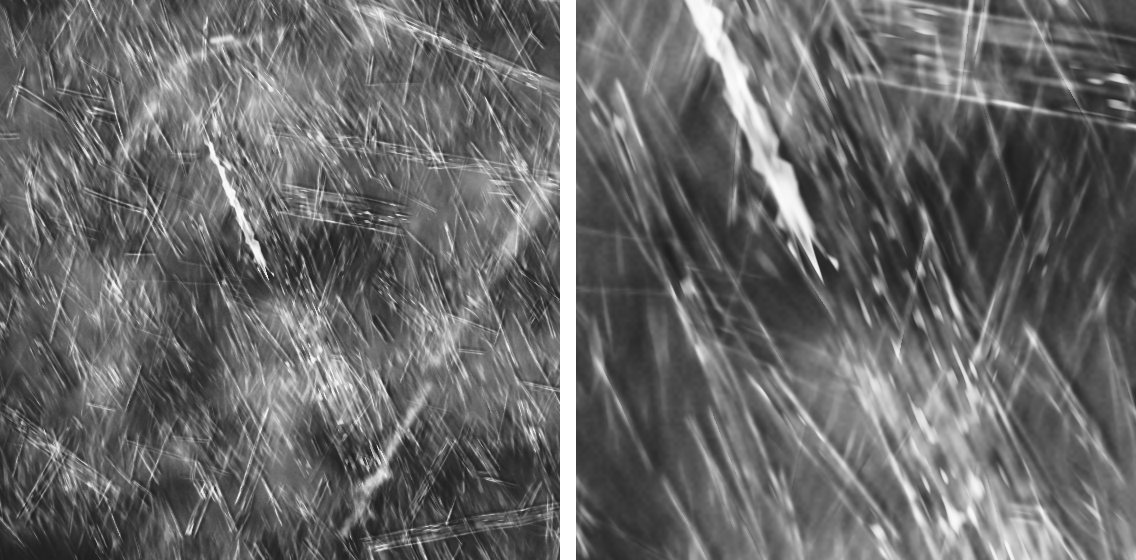
Left: the whole. Right: its middle third, enlarged.
Write a Shadertoy shader that draws this texture.

```glsl
float hash(vec2 p) {
    vec3 q = fract(p.xyx * vec3(.1031, .1030, .0973));
    q += dot(q, q.yzx + 33.33);
    return fract((q.x + q.y) * q.z);
}

float noise(vec2 p) {
    vec2 i = floor(p), f = fract(p);
    f = f * f * (3. - 2. * f);
    return mix(mix(hash(i), hash(i + vec2(1, 0)), f.x),
               mix(hash(i + vec2(0, 1)), hash(i + vec2(1, 1)), f.x), f.y);
}

float fbm(vec2 p) {
    float sum = 0., amp = .5;
    for (int i = 0; i < 4; i++) {
        sum += amp * noise(p);
        p = mat2(.8, .6, -.6, .8) * p * 2.03 + 17.;
        amp *= .5;
    }
    return sum / .9375;
}

float bell(float x) { return exp(-x * x); }

// Soft out-of-focus ray between two points
float beam(vec2 p, vec2 a, vec2 b, float width) {
    vec2 d = b - a;
    return bell(length(p - a - d * clamp(dot(p - a, d) / dot(d, d), 0., 1.)) / width);
}

// Glassy rod: broken rails, inner fibres, glints and a thin shadow
float crystal(vec2 p, vec2 a, vec2 b, float w, float seed) {
    vec2 d = b - a;
    float len = length(d);
    d /= len;
    float t = dot(p - a, d), s = dot(p - a, vec2(-d.y, d.x));
    if (abs(s) > w + .012 || t < -.01 || t > len + .01) return 0.;
    float ragged = .03 * (noise(vec2(s * 160., seed)) - .2) * min(1., w * 90.);
    float ends = smoothstep(-.004, .006, t - ragged) * smoothstep(-.004, .006, len - t - ragged);
    float inside = smoothstep(.0015, -.0015, abs(s) - w);
    float fibre = .65 * noise(vec2(s * 260., t * 24.) + seed) + .35 * noise(vec2(s * 180., t * 90.) + seed);
    float glint = smoothstep(.55, 1., noise(vec2(s * 330., t * 75.) + seed * 1.7))
                * smoothstep(.3, .8, noise(vec2(s * 70., t * 30.) + seed));
    float wear = noise(vec2(t * 26., sign(s) * 5. + seed)) * (.4 + 1.1 * noise(vec2(t * 120., sign(s) * 9. + seed)));
    float rail = bell((abs(s) - w) / .0018) * (.1 + 1.35 * wear);
    float shadow = bell((s - w - .004) / .0035);
    return ends * (inside * (.5 * (fibre - .45) + .6 * glint) + .26 * rail - .09 * shadow);
}

// Scattered needles, mostly leaning from upper left to lower right
float needles(vec2 p) {
    float sum = 0.;
    for (int layer = 0; layer < 6; layer++) {
        float n = 5. + 2. * float(layer);
        vec2 q = p * n + float(layer) * 31.7, home = floor(q);
        for (int k = 0; k < 9; k++) {
            vec2 cell = home + vec2(k % 3 - 1, k / 3 - 1);
            float pick = hash(cell + 3.1), size = hash(cell + 7.9), glow = hash(cell + 13.3);
            float turn = hash(cell + 19.7) + hash(cell + 23.1) - 1.;
            float angle = pick < .68 ? 2.05 + .34 * turn : pick < .92 ? 1.3 + .35 * turn : 2.8 + .6 * turn;
            vec2 mid = (q - cell - vec2(hash(cell + 29.3), hash(cell + 37.9))) / n;
            vec2 reach = vec2(cos(angle), sin(angle)) * mix(.25, .75, hash(cell + 41.3)) / n;
            sum += crystal(mid, reach, -reach, .0006 + .011 * size * size * size, pick * 90. + 5.)
                 * (.2 + .95 * glow * glow);
        }
    }
    return sum;
}

// Patches of fine splinters in several directions
float splinters(vec2 p) {
    float sum = 0.;
    for (int i = 0; i < 4; i++) {
        float k = float(i), angle = vec4(.42, .62, -.3, .12)[i];
        vec2 r = mat2(cos(angle), -sin(angle), sin(angle), cos(angle)) * p + k * 7.3;
        float zone = smoothstep(.42, .68, fbm(p * 9. + k * 23.));
        float strand = noise(r * vec2(150., 22.)) * .6 + noise(r * vec2(260., 55.)) * .4;
        sum += zone * (strand - .47 + .6 * smoothstep(.62, .9, strand));
    }
    return sum;
}

// Large crystals lying in focus
float bundles(vec2 p) {
    float sum = crystal(p, vec2(.392, .795), vec2(.665, .14), .036, 4.) * mix(1.2, .65, smoothstep(.4, .55, p.y));
    sum += crystal(p, vec2(.43, .905), vec2(.61, .69), .017, 11.) * .8;
    sum += crystal(p, vec2(.50, .645), vec2(.73, .605), .025, 23.);
    sum += crystal(p, vec2(.64, .995), vec2(1.03, .822), .013, 31.) * .8;
    sum += crystal(p, vec2(.645, .025), vec2(1.03, .095), .013, 47.) * .8;
    sum += crystal(p, vec2(.575, .42), vec2(.63, .59), .015, 53.) * .7;
    sum += crystal(p, vec2(.66, .52), vec2(.78, .40), .02, 61.) * .7;
    sum += crystal(p, vec2(-.02, .28), vec2(.21, .115), .014, 71.) * .7;
    sum += crystal(p, vec2(.48, .77), vec2(.99, .68), .011, 83.) * .5;
    sum += crystal(p, vec2(.35, .62), vec2(.45, .36), .007, 97.);
    // Pale ridges of the two long rods
    sum += .22 * beam(p, vec2(.65, .985), vec2(1.03, .83), .006);
    return sum + .18 * beam(p, vec2(.66, .022), vec2(1.03, .09), .005);
}

// Blurred light and dark pools behind the crystals
float haze(vec2 p) {
    float patchy = .1 + 1.7 * fbm(p * 45.);
    float sum = .40 * beam(p, vec2(.615, .05), vec2(.76, .31), .010) * patchy;
    sum += .30 * beam(p, vec2(.78, .36), vec2(.99, .69), .019) * patchy;
    sum += .20 * beam(p, vec2(.20, .70), vec2(.32, .88), .020) * patchy;
    sum += .17 * beam(p, vec2(.32, .89), vec2(.54, .955), .008) * patchy;
    sum += .55 * beam(p, vec2(.38, .927), vec2(.41, .93), .006);
    sum += .14 * beam(p, vec2(.74, .60), vec2(.73, .47), .011);
    sum += .15 * beam(p, vec2(.50, .45), vec2(.59, .33), .035);
    sum += .45 * beam(p, vec2(.64, .13), vec2(.69, .15), .010) * patchy;
    sum -= .12 * beam(p, vec2(.41, .75), vec2(.48, .58), .026);
    sum -= .13 * beam(p, vec2(.35, .43), vec2(.39, .44), .045);
    return sum - .14 * beam(p, vec2(.58, .22), vec2(.61, .19), .035);
}

void mainImage(out vec4 fragColor, in vec2 fragCoord) {
    vec2 p = fragCoord / iResolution.xy;
    vec2 bent = p + .004 * (vec2(noise(p * 14.), noise(p * 14. + 40.)) - .5);

    // Cloudy, mottled depth
    float light = .335 + .56 * (fbm(p * 6. + 8.) - .5) + .3 * (fbm(p * vec2(24., 16.)) - .5);
    light += .24 * splinters(bent) + haze(bent) + needles(bent) + bundles(bent);

    // Overexposed left face of the main crystal, frayed along its grain
    vec2 axis = normalize(vec2(.103, -.235)), rel = p - vec2(.368, .755);
    float t = dot(rel, axis), s = dot(rel, vec2(-axis.y, axis.x));
    float tip = t + .05 * (noise(vec2(s * 260., 3.)) - .5);
    float span = smoothstep(-.01, .02, tip) * smoothstep(.275, .262, tip);
    float edge = abs(s) - mix(.004, .010, t / .27) - .006 * (noise(vec2(t * 110., sign(s) * 4.)) - .5);
    light += span * smoothstep(.002, -.003, edge) * (.3 + .9 * noise(vec2(s * 300., t * 40.)));

    // Dim corners and fine grain
    light -= .17 * smoothstep(.52, .74, length(p - .5));
    light += .04 * (noise(p * 420.) - .5);

    // Gentle toe and shoulder
    light = light < .28 ? .28 - .19 * (1. - exp((light - .28) / .19)) : light;
    light = light > .62 ? .62 + .38 * (1. - exp((.62 - light) / .34)) : light;
    fragColor = vec4(vec3(clamp(light, 0., 1.)), 1.);
}
```
